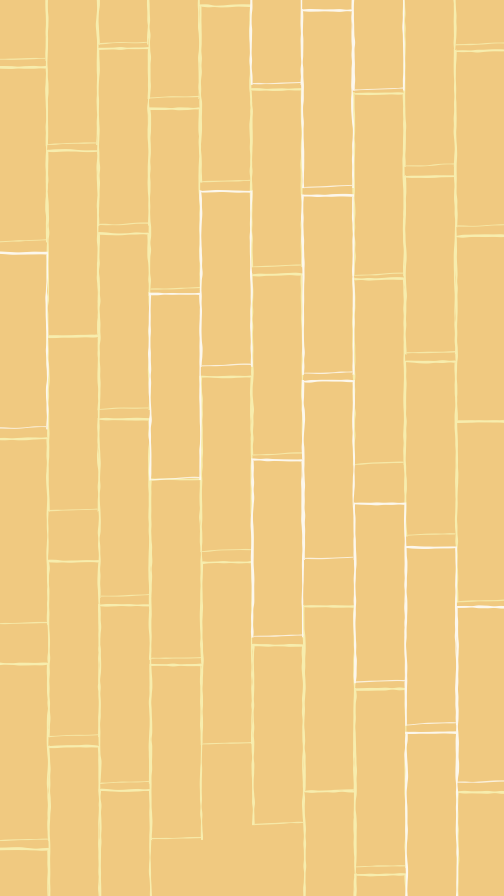
This pattern is drawn by a Shadertoy shader. Its source:

```glsl
#define COLUMN_WIDTH 0.05697
#define COLUMN_STEP 0.0928
#define FIRST_TOP 0.0755
#define BOARD_PITCH 0.207
#define SMALL_GAP 0.0135
#define LONG_GAP 0.044
#define LINE_BOLD 0.0012
#define LINE_THIN 0.0006
#define WOBBLE 0.0014
#define TILT 0.0026
#define WHITE_SHARE 0.27

const vec3 GROUND = vec3(0.94, 0.79, 0.50);
const vec3 YELLOW = vec3(0.97, 0.93, 0.68);
const vec3 WHITE = vec3(0.99, 0.97, 0.93);

float hash(vec2 p) {
    vec3 q = fract(p.xyx * vec3(0.1031, 0.1030, 0.0973));
    q += dot(q, q.yzx + 33.33);
    return fract((q.x + q.y) * q.z);
}

float noise(float x, float seed) {
    float i = floor(x);
    float f = x - i;
    return mix(hash(vec2(i, seed)), hash(vec2(i + 1.0, seed)), f * f * (3.0 - 2.0 * f));
}

// Hand-drawn line: q.x runs along it from 0 to len, q.y across it
float stroke(vec2 q, float len, float halfWidth, float seed) {
    float bend = WOBBLE * (noise(q.x * 45.0, seed) - 0.5);
    float w = halfWidth * (0.65 + 0.7 * noise(q.x * 120.0, seed + 7.0));
    float d = max(abs(q.y - bend) - w, abs(q.x - 0.5 * len) - 0.5 * len - halfWidth);
    return clamp(0.5 - d * iResolution.y, 0.0, 1.0);
}

// Bold left and top edges, finer right and bottom edges
float boardOutline(vec2 q, vec2 size, float seed) {
    float left = stroke(q.yx, size.y, LINE_BOLD, seed);
    float top = stroke(q, size.x, LINE_BOLD, seed + 11.0);
    float right = stroke(vec2(q.y, q.x - size.x), size.y, LINE_BOLD * 0.75, seed + 23.0);
    float bottom = stroke(vec2(q.x, q.y - size.y + 0.03 * q.x), size.x, LINE_THIN, seed + 37.0);
    return max(max(left, top), max(right, 0.85 * bottom));
}

// Top of a board, measured down from the top of the canvas
float boardTop(float column, float row) {
    float group = mod(column, 6.0);
    float start = FIRST_TOP + COLUMN_STEP * column - 0.026 * step(3.0, group);
    float top = mod(start, BOARD_PITCH) + row * BOARD_PITCH;
    return top + (group < 2.0 ? LONG_GAP * step(0.508, top) : 0.0);
}

void mainImage(out vec4 fragColor, in vec2 fragCoord) {
    vec2 p = vec2(fragCoord.x, iResolution.y - fragCoord.y) / iResolution.y;
    p.x += 0.0046 - TILT * p.y;
    float here = floor(p.x / COLUMN_WIDTH);
    float yellowInk = 0.0;
    float whiteInk = 0.0;

    for (int i = -1; i <= 1; i++) {
        float column = here + float(i);
        for (int j = -1; j <= 5; j++) {
            float row = float(j);
            float top = boardTop(column, row);

            // The middle columns stop short of the lower edge
            if (column > 2.5 && column < 5.5 && top > 0.82) continue;

            // Some boards touch the next one, others leave a slit
            float slit = hash(vec2(column + 3.0, row + 17.0));
            float gap = slit < 0.3 ? 0.0 : SMALL_GAP * slit;
            vec2 size = vec2(COLUMN_WIDTH - 0.0008, BOARD_PITCH - gap);
            vec2 q = p - vec2(column * COLUMN_WIDTH, top);
            float ink = boardOutline(q, size, column * 13.0 + row * 71.0 + 90.0);

            if (hash(vec2(column + 41.0, row + 5.0)) < WHITE_SHARE) whiteInk = max(whiteInk, ink);
            else yellowInk = max(yellowInk, ink);
        }
    }

    vec3 color = mix(GROUND, YELLOW, yellowInk);
    fragColor = vec4(mix(color, WHITE, whiteInk), 1.0);
}
```
